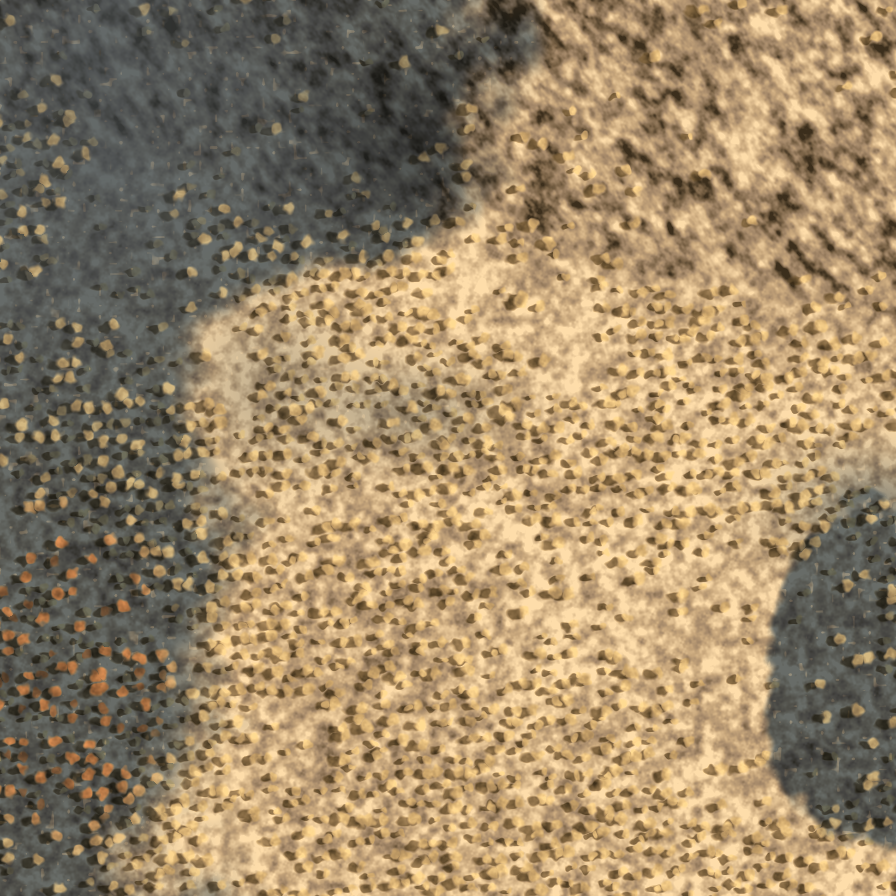
Reproduce this texture procedurally as a Shadertoy shader.

```glsl
// Dry hillside seen from above in low sun: sandy soil with grass tufts that
// cast short shadows, rough brown scrub at the upper right, and cool shade.
// Layered value noise gives the soil, a jittered grid scatters the tufts.

const vec3 UMBER = vec3(0.23, 0.18, 0.11);
const vec3 BROWN = vec3(0.47, 0.38, 0.27);
const vec3 TAN   = vec3(0.64, 0.53, 0.41);
const vec3 SAND  = vec3(0.79, 0.66, 0.49);
const vec3 CREAM = vec3(0.93, 0.80, 0.61);
const vec3 RUST  = vec3(0.80, 0.45, 0.23);
const vec3 HAZE  = vec3(0.37, 0.40, 0.42);
const vec3 SHADE_TINT = vec3(0.41, 0.49, 0.61);
const vec3 GRASS_TINT = vec3(1.02, 0.99, 0.86);

const float TUFT_CELL = 0.0185;    // spacing of the tufts
const float TUFT_RADIUS = 0.0068;
const float GRAIN_SCALE = 95.0;
const float GRAIN_CONTRAST = 1.25;
const float SCRUB_CONTRAST = 1.55;

// Integer hash, two values in 0..1
vec2 hash2(vec2 cell) {
    uvec2 v = uvec2(ivec2(cell)) * 1664525u + 1013904223u;
    v.x += v.y * 1664525u;
    v.y += v.x * 1664525u;
    v ^= v >> 16u;
    v.x += v.y * 1664525u;
    v.y += v.x * 1664525u;
    v ^= v >> 16u;
    return vec2(v & 65535u) / 65535.0;
}

float noise(vec2 p) {
    vec2 i = floor(p), f = fract(p);
    f = f * f * (3.0 - 2.0 * f);
    float bottom = mix(hash2(i).x, hash2(i + vec2(1, 0)).x, f.x);
    float top = mix(hash2(i + vec2(0, 1)).x, hash2(i + vec2(1, 1)).x, f.x);
    return mix(bottom, top, f.y);
}

float fbm(vec2 p) {
    float sum = 0.0, amp = 0.5;
    for (int i = 0; i < 3; i++) {
        sum += amp * noise(p);
        p = mat2(1.6, 1.2, -1.2, 1.6) * p + 17.3;
        amp *= 0.5;
    }
    return sum / 0.875;
}

float blob(vec2 p, vec2 center, vec2 radius) {
    vec2 d = (p - center) / radius;
    return exp(-dot(d, d));
}

vec3 soilRamp(float tone) {
    float t = clamp(tone, 0.0, 1.12) * 4.0;
    vec3 c = mix(UMBER, BROWN, min(t, 1.0));
    c = mix(c, TAN, clamp(t - 1.0, 0.0, 1.0));
    c = mix(c, SAND, clamp(t - 2.0, 0.0, 1.0));
    return mix(c, CREAM, max(t - 3.0, 0.0));
}

// Soft shade on the left and top, plus a crisp hollow at the right edge
float shadeMask(vec2 p) {
    float edge = 0.18 + 0.06 * smoothstep(0.0, 0.4, p.y)
               + 0.32 * smoothstep(0.62, 0.80, p.y);
    float warp = 0.22 * (fbm(p * 7.0) - 0.5) + 0.08 * (fbm(p * 32.0) - 0.5);
    float left = 1.0 - smoothstep(-0.06, 0.06, p.x - edge + warp);
    float ring = length((p - vec2(0.97, 0.25)) / vec2(0.12, 0.195));
    float hollow = 1.0 - smoothstep(0.94, 1.05, ring + 0.35 * (fbm(p * 22.0) - 0.5));
    float dim = 0.75 * blob(p, vec2(0.97, 0.43), vec2(0.09, 0.06))
              + 0.45 * blob(p, vec2(0.46, 0.54), vec2(0.09, 0.05))
              + 0.35 * blob(p, vec2(0.30, 0.57), vec2(0.09, 0.10));
    return max(max(left, hollow), min(dim, 0.8));
}

float scrubMask(vec2 p) {
    float line = p.y - 0.73 + 0.22 * (p.x - 0.57) + 0.12 * (fbm(p * 9.0) - 0.5);
    return smoothstep(-0.05, 0.05, line);
}

float tuftDensity(vec2 p) {
    float patches = smoothstep(0.34, 0.55, fbm(p * 6.5 + 4.0));
    float bare = blob(p, vec2(0.72, 0.33), vec2(0.13, 0.07))
               + blob(p, vec2(0.35, 0.44), vec2(0.10, 0.03));
    float cover = mix(0.25, 0.95, patches) * (1.0 - 0.7 * min(bare, 1.0));
    return cover * mix(1.0, 0.13, scrubMask(p));
}

// x: sunlit crown, y: shadow beside it, z: random value of the crown
vec3 tufts(vec2 p) {
    vec2 q = p + 0.005 * (vec2(noise(p * 150.0), noise(p * 150.0 + 31.0)) - 0.5);
    vec2 home = floor(q / TUFT_CELL);
    vec3 result = vec3(0.0);
    for (int y = -1; y <= 1; y++)
    for (int x = -1; x <= 1; x++) {
        vec2 cell = home + vec2(x, y);
        vec2 center = (cell + 0.12 + 0.76 * hash2(cell + 211.0)) * TUFT_CELL;
        vec2 pick = hash2(cell + 577.0);
        float size = TUFT_RADIUS * mix(0.65, 1.2, pick.y);
        vec2 d = (q - center) / size;
        vec2 s = (d + vec2(1.25, 0.35)) / vec2(1.35, 0.85);
        if (min(length(d), length(s)) > 1.1) continue;
        float grown = step(pick.x, tuftDensity(center));
        float crown = grown * (1.0 - smoothstep(0.55, 1.1, length(d)));
        float shadow = grown * (1.0 - smoothstep(0.6, 1.1, length(s)));
        if (crown > result.x) result.xz = vec2(crown, pick.y);
        result.y = max(result.y, shadow);
    }
    return result;
}

void mainImage(out vec4 fragColor, in vec2 fragCoord) {
    vec2 p = fragCoord / iResolution.xy;
    float shade = shadeMask(p), scrub = scrubMask(p);
    vec3 tuft = tufts(p);
    // Soil and scrub tones
    float grain = fbm(p * GRAIN_SCALE) - 0.5;
    float drift = fbm(p * 8.0 + 9.0) - 0.5;
    float soil = 0.83 + GRAIN_CONTRAST * grain + 0.4 * drift;
    vec2 slant = mat2(0.8, -0.6, 0.6, 0.8) * p;
    float clumps = fbm(slant * vec2(85.0, 48.0)) - 0.5;
    float rough = 0.58 + SCRUB_CONTRAST * clumps + 0.8 * grain + 0.3 * drift;
    float tone = mix(soil, rough, scrub);
    // Tufts: shadow first, then the crown above it
    tone = mix(tone, 0.17 + 0.5 * grain, 0.85 * tuft.y);
    tone = mix(tone, 0.93 + 0.9 * grain, 0.8 * tuft.x);
    vec3 color = soilRamp(tone) * mix(vec3(1.0), GRASS_TINT, max(tuft.x, tuft.y));
    // Rust-coloured crowns in the lower left
    float rust = blob(p, vec2(0.07, 0.25), vec2(0.11, 0.17));
    float rusty = smoothstep(0.15, 0.5, rust) * tuft.x * step(0.35, tuft.z);
    color = mix(color, RUST * (1.0 + grain), 0.75 * rusty);
    // Cool shade, with some crowns and pale stones catching the light
    float caught = tuft.x * smoothstep(0.25, 0.75, tuft.z) * mix(0.7, 0.5, scrub);
    float stones = smoothstep(0.80, 0.95, noise(p * 170.0 + 53.0));
    float cool = shade * (1.0 - max(caught, 0.3 * stones));
    color *= mix(vec3(1.0), SHADE_TINT, cool);
    color *= 1.0 - 0.25 * shade * blob(p, vec2(0.47, 0.84), vec2(0.12, 0.08));
    float haze = blob(p, vec2(0.04, 0.88), vec2(0.32, 0.25)) * fbm(p * 5.0 + 2.0);
    color = mix(color, HAZE, 0.9 * haze * cool);
    fragColor = vec4(clamp(color, 0.0, 1.0), 1.0);
}
```
